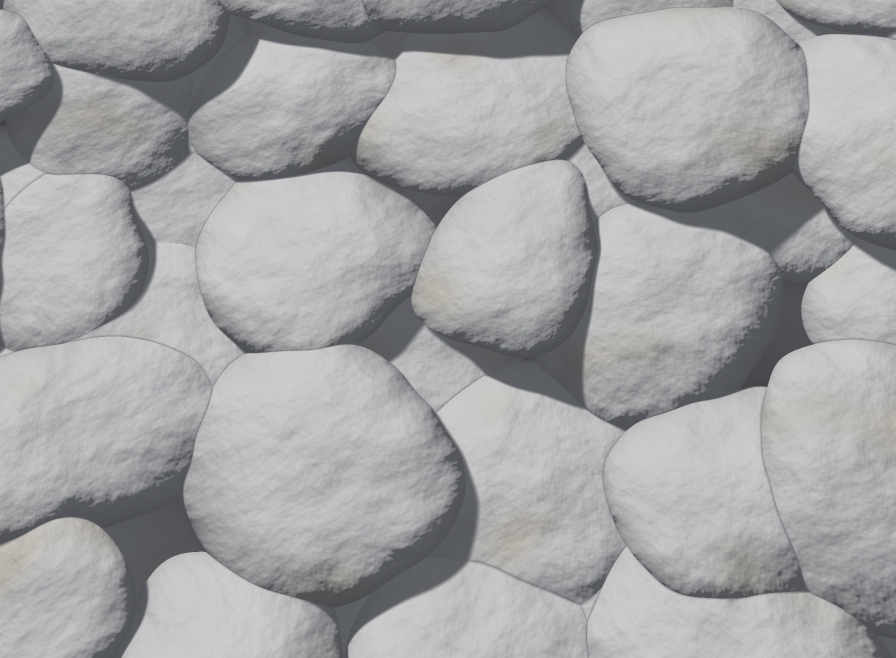
Give the GLSL for this texture, as a Shadertoy shader.

```glsl
// A heap of large white stones in hard sunlight from the upper left.
// Each stone is a tilted, tapered superellipsoid on a jittered grid; the highest
// surface wins, is roughened by gradient noise and receives cast shadows.

const float BOXINESS = 2.5;
const vec3 SUN = vec3(-0.41, 0.62, 0.67);

struct Stone {
    vec2 center;
    mat2 frame;     // rotation and inverse radii
    vec2 tilt;
    float level, depth, taper;
};

vec4 hash4(vec2 p) {
    vec4 k = vec4(dot(p, vec2(127.1, 311.7)), dot(p, vec2(269.5, 183.3)),
                  dot(p, vec2(419.2, 371.9)), dot(p, vec2(83.7, 237.1)));
    return fract(sin(k) * 43758.55);
}

float gradientNoise(vec2 p) {
    vec2 i = floor(p), f = p - i;
    vec2 u = f * f * f * (f * (f * 6.0 - 15.0) + 10.0);
    vec2 e = vec2(0, 1);
    float a = dot(hash4(i).xy * 2.0 - 1.0, f);
    float b = dot(hash4(i + e.yx).xy * 2.0 - 1.0, f - e.yx);
    float c = dot(hash4(i + e.xy).xy * 2.0 - 1.0, f - e.xy);
    float d = dot(hash4(i + e.yy).xy * 2.0 - 1.0, f - e.yy);
    return mix(mix(a, b, u.x), mix(c, d, u.x), u.y);
}

// Broad dents down to fine grain
float roughness(vec2 p) {
    float sum = 0.0, amp = 0.13;
    for (int i = 0; i < 6; i++) {
        sum += amp * gradientNoise(p);
        p = mat2(1.6, 1.2, -1.2, 1.6) * p + 7.3;
        amp *= 0.46;
    }
    return sum;
}

Stone makeStone(vec2 cell, float layer) {
    vec4 a = hash4(cell + 31.0 * layer), b = hash4(cell + 57.3 + 31.0 * layer);
    float angle = 6.283 * a.z, stretch = mix(1.0, 1.2, b.x);
    vec2 radii = mix(0.52, 0.71, a.w) * vec2(1.0 / stretch, stretch);
    float c = cos(angle), s = sin(angle);
    Stone stone;
    stone.center = cell + 0.5 + 0.5 * layer + (a.xy - 0.5) * 0.42;
    stone.frame = mat2(c / radii.x, s / radii.y, -s / radii.x, c / radii.y);
    stone.tilt = (b.yz - vec2(0.5, 0.65)) * 0.55;
    stone.level = 0.5 * b.w - 0.5 * layer;
    stone.depth = mix(0.38, 0.55, a.w);
    stone.taper = (b.x - 0.5) * 0.45;
    return stone;
}

// Stone space, where the surface is the unit superellipsoid
vec3 toStone(Stone s, vec3 p) {
    vec2 d = p.xy - s.center, q = s.frame * d;
    q.x *= 1.0 + s.taper * q.y;
    return vec3(q, (p.z - s.level - dot(s.tilt, d)) / s.depth);
}

float sunlight(vec3 pos, vec2 ownCenter) {
    float light = 1.0;
    vec2 base = floor(pos.xy);
    for (int j = -1; j <= 2; j++)
    for (int i = -2; i <= 1; i++) {
        Stone s = makeStone(base + vec2(i, j), 0.0);
        if (distance(s.center, ownCenter) < 0.001) continue;
        vec3 a = toStone(s, pos), ray = toStone(s, pos + SUN) - a;
        float t = max(-dot(a, ray) / dot(ray, ray), 0.0);
        vec3 q = pow(abs(toStone(s, pos + SUN * t)), vec3(BOXINESS));
        light = min(light, smoothstep(0.95, 1.05, q.x + q.y + q.z));
    }
    return light;
}

vec3 stoneHeap(vec2 uv) {
    // Stones shrink towards the far edge; a warp makes outlines irregular
    vec2 p = (uv - vec2(0.68, 0.0)) * (2.75 + 0.9 * uv.y) + vec2(20.3, 11.6);
    p += 0.16 * vec2(gradientNoise(p * 1.2), gradientNoise(p * 1.2 + 17.0))
       + 0.035 * vec2(gradientNoise(p * 3.7 + 5.0), gradientNoise(p * 3.7 + 41.0));

    // Highest stone, with a sunken layer filling the gaps
    float height = -1.2;
    Stone top;
    for (int layer = 0; layer < 2; layer++)
    for (int j = -1; j <= 1; j++)
    for (int i = -1; i <= 1; i++) {
        float l = float(layer);
        Stone s = makeStone(floor(p - 0.5 * l) + vec2(i, j), l);
        vec2 q = pow(abs(toStone(s, vec3(p, 0)).xy), vec2(BOXINESS));
        float m = 1.0 - q.x - q.y;
        if (m <= 0.0) continue;
        float h = s.level + dot(s.tilt, p - s.center) + s.depth * pow(m, 1.0 / BOXINESS);
        if (h > height) { height = h; top = s; }
    }
    if (height < -1.1) return vec3(0.10, 0.095, 0.095);

    // Normal from the stone shape plus surface roughness
    vec3 pos = vec3(p, height), q = toStone(top, pos);
    vec3 g = sign(q) * pow(abs(q), vec3(BOXINESS - 1.0));
    float slopeZ = g.z / top.depth;
    vec3 n = normalize(vec3(g.xy * top.frame - top.tilt * slopeZ, slopeZ));
    vec2 r = p * 1.7 + top.center * 9.0;
    float e = 0.012, bump = roughness(r);
    vec2 dent = vec2(roughness(r + vec2(e, 0)), roughness(r + vec2(0, e))) - bump;
    n = normalize(n - vec3(dent / e * 1.1, 0.0));

    // Warm sun over bluish ambient that fades in the crevices
    float sun = sqrt(max(dot(n, SUN), 0.0)) * sunlight(pos, top.center);
    float open = smoothstep(-0.75, 0.3, height);
    vec3 ambient = mix(vec3(0.11, 0.105, 0.105), vec3(0.355, 0.365, 0.385), open);
    ambient *= 0.88 + 0.14 * n.z + 0.06 * n.y;
    vec3 color = ambient + sun * vec3(0.435, 0.425, 0.405);
    float stain = smoothstep(0.1, 0.5, gradientNoise(r * 1.3 + 60.0));
    return color * (1.0 + 0.25 * bump) * mix(vec3(1), vec3(0.97, 0.95, 0.91), stain);
}

void mainImage(out vec4 fragColor, in vec2 fragCoord) {
    // Four samples smooth the edges
    vec3 color = vec3(0);
    for (int k = 0; k < 4; k++) {
        vec2 offset = vec2(k & 1, k >> 1) * 0.5 - 0.25;
        color += stoneHeap((fragCoord + offset) / iResolution.y);
    }
    fragColor = vec4(color * 0.25, 1.0);
}
```
